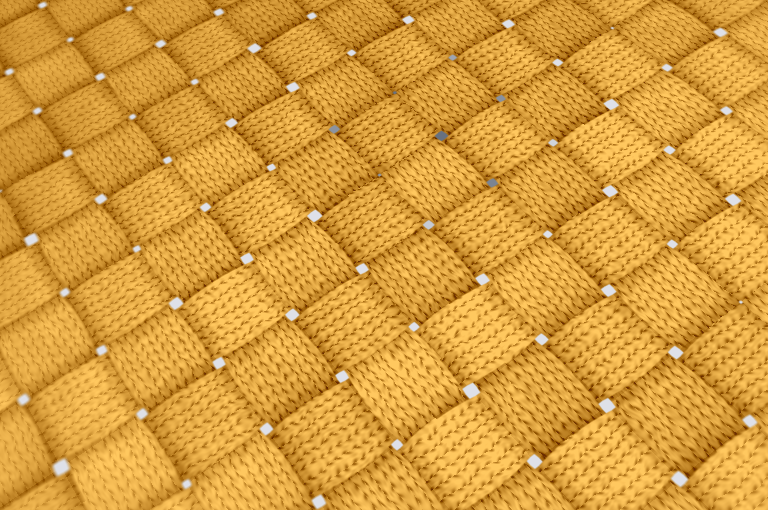
A WebGL 1 fragment shader for this texture:

```glsl
precision highp float;
// Plain weave of mustard knitted bands in perspective, with pale gaps at the corners.

uniform vec2 u_resolution;

#define LIGHT_YARN vec3(0.965, 0.74, 0.335)
#define DARK_YARN vec3(0.60, 0.36, 0.02)
#define PALE_GAP vec3(0.87, 0.88, 0.91)
#define DIM_GAP vec3(0.40, 0.44, 0.50)
#define ORIGIN vec2(0.8406, 0.5591)
#define AXIS_DOWN vec2(0.0630, -0.1273)
#define AXIS_UP vec2(0.1469, 0.0970)
#define TILT vec2(-0.045, 0.023)
#define GAP_RANGE vec2(0.045, 0.082)
#define BULGE 0.045
#define STITCH_DEPTH 0.80
#define FOCUS_POINT vec2(0.95, 0.47)

float hash(vec2 p) {
    p = fract(p * vec2(0.1031, 0.1137));
    p += dot(p, p.yx + 33.33);
    return fract((p.x + p.y) * p.x * 91.7);
}

float noise(vec2 p) {
    vec2 i = floor(p), f = fract(p);
    f = f * f * (3.0 - 2.0 * f);
    return mix(mix(hash(i), hash(i + vec2(1.0, 0.0)), f.x),
               mix(hash(i + vec2(0.0, 1.0)), hash(i + 1.0), f.x), f.y);
}

// Canvas position to weave coordinates: inverts the perspective map.
vec2 toWeave(vec2 p) {
    vec2 a = AXIS_DOWN - TILT.x * p;
    vec2 b = AXIS_UP - TILT.y * p;
    vec2 r = p - ORIGIN;
    return vec2(r.x * b.y - r.y * b.x, a.x * r.y - a.y * r.x) / (a.x * b.y - a.y * b.x);
}

// Brightness of one raised band; along and across are centred on its cell.
float bandTone(float along, float across, float downward, vec2 cell, float blur) {
    float seed = hash(cell + 40.0);
    vec2 count = mix(vec2(9.0, 8.0), vec2(7.0, 10.0), downward);
    vec2 q = vec2(along, across) * count;
    q += 0.42 * (vec2(noise(q * 0.8 + seed * 50.0), noise(q * 0.8 + seed * 90.0)) - 0.5);
    float column = floor(q.y);
    float u = abs(fract(q.y) - 0.5);
    float phase = q.x + 0.75 * u + 0.5 * mod(column, 2.0) + 0.35 * hash(cell + column * 7.0);

    // Chain stitches: slanted legs with dark slits between the columns.
    float wave = 0.5 + 0.5 * cos(6.28318 * phase);
    float slit = smoothstep(0.14, 0.44, u) * (0.15 + 0.85 * wave * wave);
    float leg = wave - 0.5;
    float fibre = noise(q * vec2(2.0, 5.0) + seed * 70.0) - 0.5;
    float mottle = noise(q * 0.45 + seed * 30.0) - 0.5;
    float sharp = 1.0 - 0.65 * blur;

    float tone = 0.80 + 0.18 * (seed - 0.5) + 0.04 * (1.0 - downward) + 0.14 * mottle;
    tone -= STITCH_DEPTH * mix(0.2, slit, sharp);
    tone += sharp * (0.30 * fibre - 0.18 * leg);

    // Rounded crown, with shadow where the band dips under its neighbours.
    float dip = smoothstep(0.26, 0.56, abs(along));
    float lean = mix(along, -along, downward);
    tone += 0.09 * (1.0 - dip) + 0.20 * lean - 0.38 * dip;
    return tone - 0.16 * smoothstep(0.40, 0.50, abs(across));
}

void main() {
    vec2 p = gl_FragCoord.xy / u_resolution.y;
    vec2 weave = toWeave(p);
    float scale = 1.0 + dot(TILT, weave);
    float blur = smoothstep(0.4, 1.1, length((p - FOCUS_POINT) * vec2(1.0, 1.25)));
    float soft = 6.5 * scale / u_resolution.y + 0.022 * blur;

    // Checkerboard of upper bands, seen along and across their run.
    vec2 cell = floor(weave);
    vec2 local = weave - cell - 0.5;
    float downward = mod(cell.x + cell.y, 2.0);
    vec2 run = mix(local.yx, local, downward);
    float along = run.x;
    float across = run.y;

    // Gap width varies from corner to corner; some nearly close.
    vec2 corner = floor(weave + 0.5);
    float gap = mix(GAP_RANGE.x, GAP_RANGE.y, hash(corner + 17.0));
    gap *= 1.0 - 0.7 * step(0.92, hash(corner + 63.0));
    float crown = 1.0 - 4.0 * along * along;
    float upperCover = smoothstep(-soft, soft, 0.5 - gap + BULGE * crown - abs(across));
    float lowerCover = smoothstep(-soft, soft, 0.5 - gap - abs(along));

    // The lower band is the end of the neighbouring upper band.
    float side = across < 0.0 ? -1.0 : 1.0;
    vec2 neighbour = cell + side * mix(vec2(1.0, 0.0), vec2(0.0, 1.0), downward);
    float upper = bandTone(along, across, downward, cell, blur);
    float lower = bandTone(across - side, along, 1.0 - downward, neighbour, blur) - 0.18;

    // Broad light falls off toward the upper left.
    float glow = 0.10 - 0.24 * smoothstep(0.25, 1.1, p.y - 0.45 * p.x + 0.2);
    float dim = 1.0 - smoothstep(1.0, 1.8, length(corner - vec2(-1.2, 0.9)));
    vec3 backdrop = mix(PALE_GAP, DIM_GAP, dim * (0.6 + 0.4 * hash(corner + 5.0)));
    vec3 lowerColor = mix(DARK_YARN, LIGHT_YARN, clamp(lower + glow, -0.5, 1.12));
    vec3 upperColor = mix(DARK_YARN, LIGHT_YARN, clamp(upper + glow, -0.5, 1.12));
    vec3 color = mix(backdrop, lowerColor, lowerCover);
    gl_FragColor = vec4(max(mix(color, upperColor, upperCover), 0.0), 1.0);
}
```
